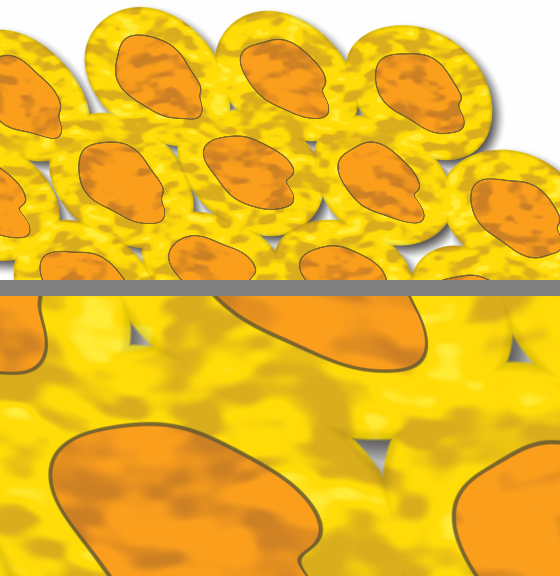
Top, the full canvas; bottom, a detail of the centre.
Reproduce this pattern procedurally as a Shadertoy shader.

```glsl
// Tilted oval yellow cells with orange nuclei, packed in arched rows over a shadowed white ground.

// Layout, in units of canvas height
const float COLUMN_STEP = 0.47;
const float ROW_STEP = 0.36;
const float TOP_ROW_Y = 0.74;
const float ROW_SLIDE = -0.125;      // sideways shift of each lower row
const float ARCH = 0.14;             // how far the rows sag to the sides
const float ARCH_CENTER = 0.8;
const float SLOPE_LIMIT = 2.25;      // cells beyond this diagonal are left out
const float CENTER_JITTER = 0.035;
const float TILT = -0.62;
const vec2 CELL_RADII = vec2(0.275, 0.198);
const vec2 NUCLEUS_RADII = vec2(0.172, 0.108);

// Finish
const vec2 SHADOW_OFFSET = vec2(0.018, -0.022);
const float SHADOW_BLUR = 0.034;
const float SHADOW_STRENGTH = 0.8;
const float OUTLINE_WIDTH = 0.0022;
const vec2 BLOTCH_FREQUENCY = vec2(19.0, 33.0);

const vec3 WHITE = vec3(0.995);
const vec3 SHADOW = vec3(0.16, 0.15, 0.15);
const vec3 YELLOW = vec3(1.0, 0.86, 0.03);
const vec3 OCHRE = vec3(0.85, 0.68, 0.11);
const vec3 PALE_YELLOW = vec3(1.0, 0.94, 0.27);
const vec3 ORANGE = vec3(0.98, 0.62, 0.11);
const vec3 BROWN = vec3(0.80, 0.50, 0.14);
const vec3 OUTLINE = vec3(0.33, 0.30, 0.20);

vec3 hash3(vec2 p) {
    vec3 q = fract(p.xyx * vec3(0.1031, 0.1030, 0.0973));
    q += dot(q, q.yxz + 33.33);
    return fract((q.xxy + q.yzz) * q.zyx);
}

float valueNoise(vec2 p) {
    vec2 i = floor(p), f = fract(p);
    f = f * f * (3.0 - 2.0 * f);
    float low = mix(hash3(i).x, hash3(i + vec2(1, 0)).x, f.x);
    float high = mix(hash3(i + vec2(0, 1)).x, hash3(i + vec2(1, 1)).x, f.x);
    return mix(low, high, f.y);
}

// Two octaves of wide, slightly warped blotches
float blotches(vec2 p) {
    p += 0.012 * sin(p.yx * vec2(23.0, 17.0));
    vec2 q = p * BLOTCH_FREQUENCY + 40.0;
    return 0.7 * valueNoise(q) + 0.3 * valueNoise(q * 1.9 + 7.3);
}

// Approximate distance to an ellipse whose radius is scaled by wobble
float ellipseDistance(vec2 p, vec2 radii) {
    float k = length(p / radii);
    return k * (k - 1.0) / max(length(p / (radii * radii)), 1e-4);
}

// x: distance to the nearest cell, y: distance to the nearest nucleus
vec2 tissue(vec2 p) {
    vec2 nearest = vec2(9.0);
    for (int row = 0; row < 3; row++) {
        for (int column = -1; column < 6; column++) {
            vec3 h = hash3(vec2(column, row) + 11.0);
            float x = 0.08 + COLUMN_STEP * float(column) + ROW_SLIDE * float(row);
            float sag = ARCH * (x - ARCH_CENTER) * (x - ARCH_CENTER);
            vec2 center = vec2(x, TOP_ROW_Y - ROW_STEP * float(row) - sag);
            if (center.x + center.y > SLOPE_LIMIT) continue;
            center += CENTER_JITTER * (h.xy - 0.5);

            float tilt = TILT + 0.32 * (h.z - 0.5);
            float c = cos(tilt), s = sin(tilt);
            vec2 q = mat2(c, -s, s, c) * (p - center) + 1e-4;
            float size = 0.95 + 0.12 * h.x;

            // Cell wall, softly uneven
            float a = atan(q.y / CELL_RADII.y, q.x / CELL_RADII.x);
            float wall = size * (1.0 + 0.025 * sin(3.0 * a + 6.28 * h.y));
            nearest.x = min(nearest.x, ellipseDistance(q, CELL_RADII * wall));

            // Nucleus, with a pointed tip and a notch beside it
            float tip = 0.10 * exp(-14.0 * (a + 0.12) * (a + 0.12));
            float notch = (0.08 + 0.12 * h.y) * exp(-22.0 * (a - 0.38) * (a - 0.38));
            float shape = 1.0 + 0.05 * sin(3.0 * a + 6.28 * h.z)
                        + 0.03 * sin(5.0 * a + 6.28 * h.x) + tip - notch;
            nearest.y = min(nearest.y, ellipseDistance(q, NUCLEUS_RADII * size * shape));
        }
    }
    return nearest;
}

void mainImage(out vec4 fragColor, in vec2 fragCoord) {
    vec2 p = fragCoord / iResolution.y;
    float soft = max(0.8 / iResolution.y, 0.0025);
    vec2 d = tissue(p);

    // Ground and drop shadow
    float shade = 1.0 - smoothstep(-SHADOW_BLUR, SHADOW_BLUR, tissue(p - SHADOW_OFFSET).x);
    vec3 color = mix(WHITE, SHADOW, SHADOW_STRENGTH * shade);

    // Mottled cell body with pale flecks
    float grain = blotches(p);
    vec3 body = mix(OCHRE, YELLOW, smoothstep(0.28, 0.58, grain));
    body = mix(body, PALE_YELLOW, 0.8 * smoothstep(0.68, 0.85, grain));
    body *= 1.0 - 0.12 * smoothstep(-0.015, 0.0, d.x);
    color = mix(color, body, 1.0 - smoothstep(-soft, soft, d.x));

    // Mottled nucleus and its thin outline
    vec3 core = mix(BROWN, ORANGE, smoothstep(0.2, 0.56, blotches(p + 3.7)));
    color = mix(color, core, 1.0 - smoothstep(-soft, soft, d.y));
    float line = 1.0 - smoothstep(0.0, soft, abs(d.y) - OUTLINE_WIDTH * 0.5);
    color = mix(color, OUTLINE, 0.75 * line);

    fragColor = vec4(color, 1.0);
}
```
